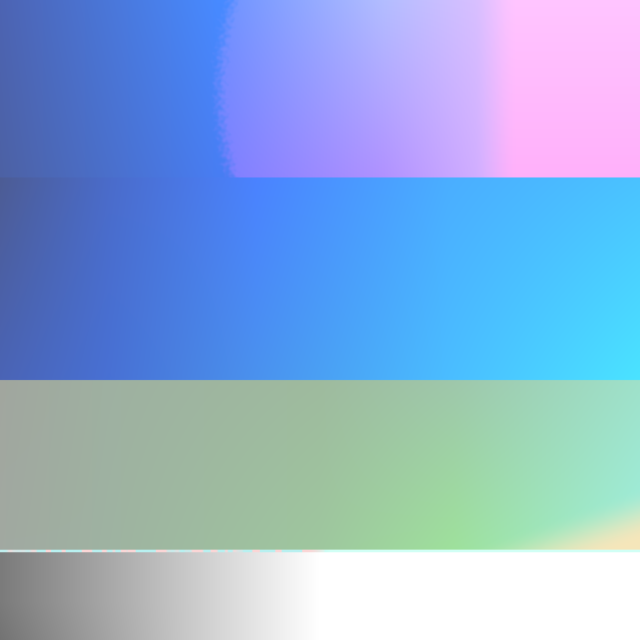
Write a WebGL 1 fragment shader that draws this background.

```glsl
precision highp float;
// Four stacked horizontal bands of soft colour: violet, azure, sage and grey.
// Each band blends an upper and a lower five-stop ramp; gradient noise
// roughens the violet seam and breaks the bright hairline into dashes.
uniform vec2 u_resolution;

const float VIOLET_BASE = 0.7227;
const float AZURE_BASE = 0.4062;
const float SAGE_BASE = 0.1406;

vec2 hashGradient(vec2 cell) {
  float angle = 6.2832 * fract(sin(dot(cell, vec2(127.1, 311.7))) * 43758.5);
  return vec2(cos(angle), sin(angle));
}

float gradientNoise(vec2 p) {
  vec2 i = floor(p), f = fract(p);
  vec2 w = f * f * (3.0 - 2.0 * f);
  vec2 r = vec2(1.0, 0.0);
  float low = mix(dot(hashGradient(i), f),
                  dot(hashGradient(i + r), f - r), w.x);
  float high = mix(dot(hashGradient(i + r.yx), f - r.yx),
                   dot(hashGradient(i + 1.0), f - 1.0), w.x);
  return mix(low, high, w.y);
}

float span(float a, float b, float x) {
  return clamp((x - a) / (b - a), 0.0, 1.0);
}

// Five colours at 0, the three given stops, and 1
vec3 ramp(float x, vec3 stops, vec3 a, vec3 b, vec3 c, vec3 d, vec3 e) {
  vec3 color = mix(a, b, span(0.0, stops.x, x));
  color = mix(color, c, span(stops.x, stops.y, x));
  color = mix(color, d, span(stops.y, stops.z, x));
  return mix(color, e, span(stops.z, 1.0, x));
}

// In each band, v runs from 0 at its base to 1 at its top
vec3 violetBand(vec2 uv, float v) {
  vec3 blueLow = mix(vec3(0.30, 0.38, 0.64), vec3(0.28, 0.49, 0.95), span(0.0, 0.34, uv.x));
  vec3 blueHigh = mix(vec3(0.30, 0.39, 0.70), vec3(0.28, 0.54, 1.0), span(0.0, 0.34, uv.x));
  vec3 stops = vec3(0.36, 0.60, 0.76);
  vec3 lilacLow = ramp(uv.x, stops, vec3(0.48, 0.49, 1.0), vec3(0.50, 0.50, 1.0),
    vec3(0.69, 0.57, 1.0), vec3(0.83, 0.69, 1.0), vec3(0.83, 0.69, 1.0));
  vec3 lilacHigh = ramp(uv.x, stops, vec3(0.42, 0.56, 1.0), vec3(0.44, 0.58, 1.0),
    vec3(0.70, 0.74, 1.0), vec3(0.86, 0.75, 1.0), vec3(0.86, 0.75, 1.0));
  vec3 pink = mix(vec3(1.0, 0.69, 0.98), vec3(1.0, 0.77, 1.0), v);

  float bow = 0.08 * (v - 0.5) * (v - 0.5);
  float seam = 0.340 + bow + 0.012 * gradientNoise(uv * 150.0);
  vec3 color = mix(mix(blueLow, blueHigh, v), mix(lilacLow, lilacHigh, v),
    smoothstep(seam - 0.012, seam + 0.018, uv.x));
  return mix(color, pink, smoothstep(0.74, 0.81, uv.x));
}

vec3 azureBand(float x, float v) {
  vec3 stops = vec3(0.17, 0.40, 0.70);
  vec3 low = ramp(x, stops, vec3(0.29, 0.39, 0.71), vec3(0.28, 0.44, 0.83),
    vec3(0.29, 0.57, 0.93), vec3(0.29, 0.74, 1.0), vec3(0.29, 0.89, 1.0));
  vec3 high = ramp(x, stops, vec3(0.30, 0.36, 0.58), vec3(0.29, 0.42, 0.79),
    vec3(0.29, 0.51, 1.0), vec3(0.29, 0.68, 1.0), vec3(0.29, 0.76, 1.0));
  return mix(low, high, v);
}

vec3 sageBand(vec2 uv, float v) {
  vec3 stops = vec3(0.17, 0.50, 0.71);
  vec3 low = ramp(uv.x, stops, vec3(0.63, 0.66, 0.63), vec3(0.62, 0.70, 0.63),
    vec3(0.62, 0.78, 0.62), vec3(0.62, 0.88, 0.61), vec3(0.62, 0.94, 0.86));
  vec3 high = ramp(uv.x, stops, vec3(0.63, 0.65, 0.62), vec3(0.62, 0.69, 0.63),
    vec3(0.62, 0.73, 0.62), vec3(0.62, 0.78, 0.67), vec3(0.62, 0.88, 0.79));
  vec3 color = mix(low, high, v);

  // Cream glow rising toward the lower right corner
  float rise = SAGE_BASE + 0.36 * (uv.x - 0.75);
  float glow = smoothstep(-0.008, 0.075, rise - uv.y);
  return mix(color, vec3(0.96, 0.90, 0.73), glow);
}

vec3 greyBand(vec2 uv) {
  float level = mix(0.48, 1.0, span(0.0, 0.5, uv.x));
  float shade = 0.03 * (1.0 - span(0.0, 0.06, uv.y)) * (1.0 - span(0.0, 0.3, uv.x));
  return vec3(level - shade);
}

vec3 hairlineColor(float x) {
  float dash = gradientNoise(vec2(x * 90.0, 3.5));
  vec3 dashed = mix(vec3(0.72, 0.94, 0.94), vec3(0.98, 0.84, 0.84),
    smoothstep(-0.12, 0.12, dash));
  return mix(dashed, vec3(0.82, 1.0, 0.96), smoothstep(0.48, 0.52, x));
}

void main() {
  vec2 uv = gl_FragCoord.xy / u_resolution;
  float soft = 0.75 / u_resolution.y;

  vec3 color = greyBand(uv);
  vec3 sage = sageBand(uv, span(SAGE_BASE, AZURE_BASE, uv.y));
  vec3 azure = azureBand(uv.x, span(AZURE_BASE, VIOLET_BASE, uv.y));
  vec3 violet = violetBand(uv, span(VIOLET_BASE, 1.0, uv.y));
  color = mix(color, sage, smoothstep(-soft, soft, uv.y - SAGE_BASE));
  color = mix(color, azure, smoothstep(-soft, soft, uv.y - AZURE_BASE));
  color = mix(color, violet, smoothstep(-soft, soft, uv.y - VIOLET_BASE));

  // Bright hairline between sage and grey
  float offset = abs(uv.y - SAGE_BASE + 0.0015);
  float line = 1.0 - smoothstep(0.002 - soft, 0.002 + soft, offset);
  color = mix(color, hairlineColor(uv.x), line);
  gl_FragColor = vec4(color, 1.0);
}
```
